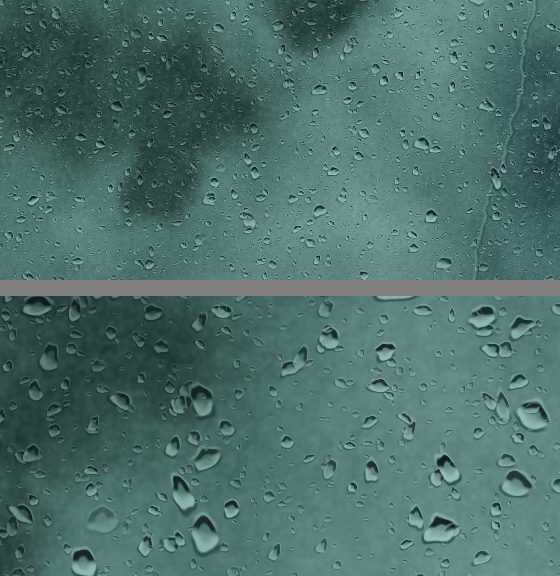
Top, the full canvas; bottom, a detail of the centre.
Give the GLSL for this texture, as a WebGL 2 fragment shader.

```glsl
#version 300 es
precision highp float;
// Rain on a window before a stormy teal sky. Soft warped blobs and gradient
// noise make the clouds; jittered grids at four scales scatter the drops,
// each shaded dark on top and bright below; one wet trail runs down the right.

uniform vec2 u_resolution;
out vec4 fragColor;

const vec3 STORM = vec3(0.115, 0.20, 0.195);
const vec3 TEAL = vec3(0.29, 0.445, 0.42);
const vec3 MIST = vec3(0.45, 0.61, 0.59);
const vec3 INK = vec3(0.03, 0.08, 0.08);
const vec3 GLINT = vec3(0.64, 0.81, 0.78);

vec2 hash2(vec2 p) {
    vec3 q = fract(p.xyx * vec3(0.1031, 0.1030, 0.0973));
    q += dot(q, q.yzx + 33.33);
    return fract((q.xx + q.yz) * q.zy);
}

float corner(vec2 cell, vec2 f, vec2 o) {
    return dot(hash2(cell + o) * 2.0 - 1.0, f - o);
}

float gradientNoise(vec2 p) {
    vec2 i = floor(p), f = fract(p);
    vec2 u = f * f * f * (f * (f * 6.0 - 15.0) + 10.0);
    float low = mix(corner(i, f, vec2(0, 0)), corner(i, f, vec2(1, 0)), u.x);
    float high = mix(corner(i, f, vec2(0, 1)), corner(i, f, vec2(1, 1)), u.x);
    return mix(low, high, u.y);
}

float fbm(vec2 p) {
    float sum = 0.0, amp = 0.6;
    for (int i = 0; i < 5; i++) {
        sum += amp * gradientNoise(p);
        p = mat2(1.6, 1.2, -1.2, 1.6) * p + 7.3;
        amp *= 0.5;
    }
    return sum;
}

float blob(vec2 p, vec2 centre, vec2 radius) {
    return 1.0 - smoothstep(0.35, 1.25, length((p - centre) / radius));
}

// Cover of the dark clouds, 0 to 1
float stormCover(vec2 p) {
    vec2 w = p + 0.22 * vec2(fbm(p * 3.5 + 4.0), fbm(p * 3.5 + 19.0));
    float c = blob(w, vec2(0.17, 0.77), vec2(0.43, 0.36));
    c = max(c, blob(w, vec2(0.70, 0.66), vec2(0.37, 0.24)));
    c = max(c, blob(w, vec2(0.57, 0.38), vec2(0.16, 0.23)));
    return max(c, blob(w, vec2(1.14, 0.98), vec2(0.25, 0.21)));
}

vec3 sky(vec2 p, float cover) {
    float middle = smoothstep(0.5, 1.1, p.x) * (1.0 - smoothstep(1.5, 1.85, p.x));
    float east = smoothstep(1.55, 1.9, p.x) * (1.0 - smoothstep(0.75, 1.0, p.y));
    float tone = 0.54 + 0.17 * middle - 0.17 * east + 0.62 * fbm(p * 2.8 + 31.0);
    tone += 0.17 * blob(p, vec2(1.58, 0.92), vec2(0.35, 0.2));
    tone += 0.12 * blob(p, vec2(1.25, 0.14), vec2(0.4, 0.2));
    tone = mix(tone, 0.08 + 0.35 * fbm(p * 6.0), 0.88 * cover);
    tone += 0.22 * fbm(p * 50.0) + 0.11 * gradientNoise(p * 130.0);
    tone = clamp(tone, 0.0, 1.1);
    vec3 col = mix(STORM, TEAL, clamp(tone * 2.0, 0.0, 1.0));
    col = mix(col, MIST, max(tone * 2.0 - 1.0, 0.0));
    return col + east * vec3(-0.02, -0.015, 0.008);
}

// One irregular drop: x is its dark part, y its bright part
vec2 drop(vec2 offset, float r, vec2 seed, float pixel) {
    float angle = (seed.x - 0.5) * 1.3;
    float stretch = mix(0.68, 1.35, seed.y);
    float c = cos(angle), s = sin(angle);
    vec2 q = mat2(c, -s, s, c) * offset / (r * vec2(stretch, 1.0 / stretch));
    q.x *= 1.0 + 0.2 * q.y;
    float d = length(q) + 0.55 * gradientNoise(q * 0.9 + seed * 57.0);
    float soft = max(0.08, 0.6 * pixel / r);
    float inside = 1.0 - smoothstep(1.0 - soft, 1.0 + soft, d);
    float side = dot(q, vec2(0.3, 0.95));
    float crescent = smoothstep(0.3, 0.6, d) * smoothstep(-0.1, 0.3, side);
    float under = (1.0 - smoothstep(0.0, 0.14 + soft, abs(d - 1.15))) * smoothstep(0.2, 0.8, -side);
    float low = inside * (1.0 - smoothstep(-0.35, 0.2, side)) * mix(0.55, 1.0, smoothstep(0.3, 0.8, d));
    float arc = (1.0 - smoothstep(0.0, 0.16 + soft, abs(d - 1.14))) * smoothstep(0.1, 0.7, side);
    return vec2(max(inside * crescent, 0.55 * under), max(low, 0.6 * arc));
}

// Drops scattered over a grid; neighbours are searched so none is cut
vec2 dropLayer(vec2 p, float cell, vec2 radii, float density, float salt, float pixel) {
    vec2 home = floor(p / cell), sum = vec2(0.0);
    for (int y = -1; y <= 1; y++)
    for (int x = -1; x <= 1; x++) {
        vec2 id = home + vec2(x, y);
        vec2 place = hash2(id + salt), seed = hash2(id + salt + 71.0);
        vec2 pick = hash2(id + salt + 137.0);
        float r = mix(radii.x, radii.y, pick.y * pick.y);
        float strength = smoothstep(0.0, 0.1, density - pick.x) * mix(0.65, 1.0, place.x);
        sum = max(sum, strength * drop(p - (id + place) * cell, r, seed, pixel));
    }
    return sum;
}

void main() {
    float pixel = 1.0 / u_resolution.y;
    vec2 p = gl_FragCoord.xy * pixel;
    float cover = stormCover(p);
    vec3 col = sky(p, cover);

    // Wet trail
    float bend = 0.05 * gradientNoise(vec2(p.y * 6.0, 3.5)) + 0.016 * gradientNoise(vec2(p.y * 28.0, 8.5));
    float across = p.x - (1.69 + 0.235 * p.y + bend);
    float width = 0.006 + 0.004 * gradientNoise(vec2(p.y * 40.0, 1.5));
    float trail = 1.0 - smoothstep(width - pixel, width + pixel, abs(across));
    float shadow = 1.0 - smoothstep(0.0, 0.004 + pixel, abs(across - width));
    col = mix(col, MIST, 0.5 * trail);
    col = mix(col, INK, 0.3 * shadow);

    // Drops, from fine specks to large beads
    vec2 wet = 0.55 * dropLayer(p, 0.017, vec2(0.0025, 0.005), 0.5, 11.0, pixel);
    wet = max(wet, 0.85 * dropLayer(p, 0.034, vec2(0.005, 0.009), 0.5 + 0.2 * cover, 223.0, pixel));
    wet = max(wet, dropLayer(p, 0.06, vec2(0.009, 0.015), 0.48 + 0.25 * cover, 389.0, pixel));
    wet = max(wet, dropLayer(p, 0.12, vec2(0.015, 0.023), 0.42, 541.0, pixel));
    col = mix(col, INK, 0.9 * wet.x * (1.0 - 0.5 * wet.y));
    col = mix(col, GLINT, 0.78 * wet.y * (1.0 - 0.3 * cover));
    fragColor = vec4(col, 1.0);
}
```
